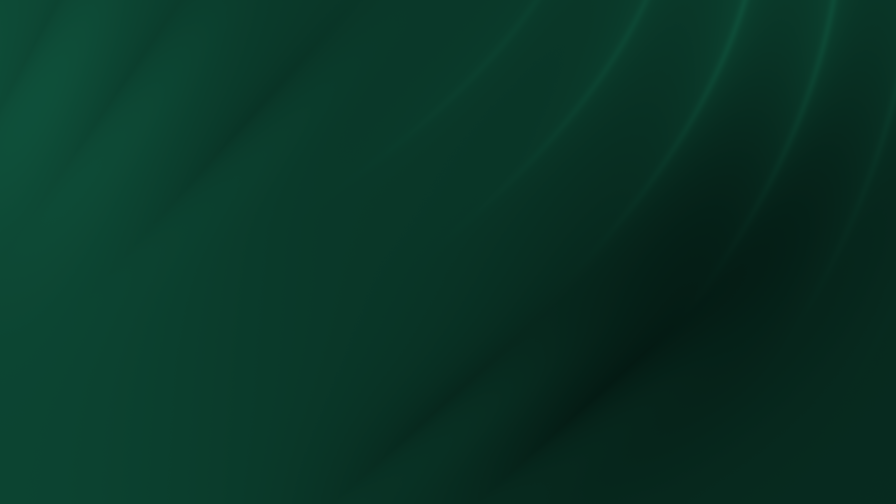
A WebGL 1 fragment shader for this background:

```glsl
precision highp float;
// Dark green silk: a diagonal tone field with soft glows and one deep shadow,
// creased by slanted folds on the left and bottom, and lit by a fan of
// curved, fading highlights at the upper right.

uniform vec2 u_resolution;

const vec3 DEEP_GREEN = vec3(0.015, 0.100, 0.073);
const vec3 BRIGHT_GREEN = vec3(0.060, 0.330, 0.240);

// Positions are in canvas heights, measured from the top left.
const vec2 LEFT_GLOW = vec2(0.0, 0.21);
const vec2 TOP_GLOW = vec2(1.60, -0.06);
const vec2 SHADOW_CENTER = vec2(1.44, 0.52);
const vec2 SHADOW_AXIS = vec2(0.68, -0.733);
const vec2 SHADOW_SIZE = vec2(0.50, 0.23);
const float SHADOW_DEPTH = 0.25;

const float RIDGE_WIDTH = 0.008;
const float RIDGE_LIGHT = 0.17;
const float SHEEN_LIGHT = 0.25;
const float FOLD_DEPTH = 0.14;
const float DITHER = 0.004;

float gauss(float v) {
  return exp(-v * v);
}

float hash(vec2 p) {
  vec3 q = fract(vec3(p.xyx) * 0.1031);
  q += dot(q, q.yzx + 33.33);
  return fract((q.x + q.y) * q.z);
}

// Broad light and shadow, before the fabric details.
float baseTone(vec2 p) {
  float tone = 0.72 - 0.21 * smoothstep(0.0, 0.75, p.x);
  tone -= 0.22 * smoothstep(0.65, 1.4, p.x + 0.45 * (p.y - 0.5));
  tone += 0.20 * gauss(length(p - LEFT_GLOW) / 0.33);
  tone += 0.20 * gauss(length(p - TOP_GLOW) / 0.36);
  vec2 q = p - SHADOW_CENTER;
  vec2 across = vec2(-SHADOW_AXIS.y, SHADOW_AXIS.x);
  vec2 local = vec2(dot(q, SHADOW_AXIS), dot(q, across)) / SHADOW_SIZE;
  return tone - SHADOW_DEPTH * exp(-dot(local, local));
}

// Thin parabolic highlight with a softer sheen on each side.
float ridge(vec2 p, float i) {
  float top = 1.065 + 0.227 * i - 0.0102 * i * i;
  float slope = 0.68 - 0.235 * i + 0.023 * i * i;
  float bend = 0.99 - 0.24 * i + 0.0216 * i * i;
  float tilt = slope + 2.0 * bend * p.y;
  float d = p.x - top + (slope + bend * p.y) * p.y;
  d /= sqrt(1.0 + tilt * tilt);
  float sheenWidth = d < 0.0 ? 0.050 : 0.032;
  float light = RIDGE_LIGHT * gauss(d / RIDGE_WIDTH);
  light += SHEEN_LIGHT * exp(-abs(d) / sheenWidth);
  float fade = 1.0 - smoothstep(0.06, 0.46 + 0.085 * i, p.y);
  return light * fade * gauss((i - 2.4) / 2.4);
}

// Crease: shade gathers from the left, then turns quickly to a lit right side.
float fold(vec2 p, vec2 center, float slope, float reach) {
  vec2 q = p - center;
  float d = (q.x + slope * q.y) / sqrt(1.0 + slope * slope);
  float shade = d < 0.0 ? exp(d / 0.055) : exp(-d / 0.020);
  float lit = 0.35 * gauss((d - 0.075) / 0.05);
  return FOLD_DEPTH * (lit - shade) * gauss(q.y / reach);
}

void main() {
  vec2 p = gl_FragCoord.xy / u_resolution.y;
  p.y = 1.0 - p.y;
  float tone = baseTone(p);

  // Fan of highlights
  for (int k = 0; k < 6; k++) {
    tone += ridge(p, float(k));
  }

  // Upper-left folds
  for (int k = 0; k < 3; k++) {
    float i = float(k);
    float slope = 0.54 + 0.12 * i + 0.03 * i * i;
    float y = 0.10 + 0.08 * i;
    float x = 0.116 + 0.191 * i + 0.052 * i * i - slope * y;
    tone += fold(p, vec2(x, y), slope, 0.22);
  }

  // Lower folds
  for (int k = 0; k < 2; k++) {
    tone += fold(p, vec2(0.86 + 0.285 * float(k), 0.82), 1.12, 0.17);
  }

  tone += DITHER * (hash(gl_FragCoord.xy) - 0.5);
  gl_FragColor = vec4(mix(DEEP_GREEN, BRIGHT_GREEN, clamp(tone, -0.02, 1.05)), 1.0);
}
```
